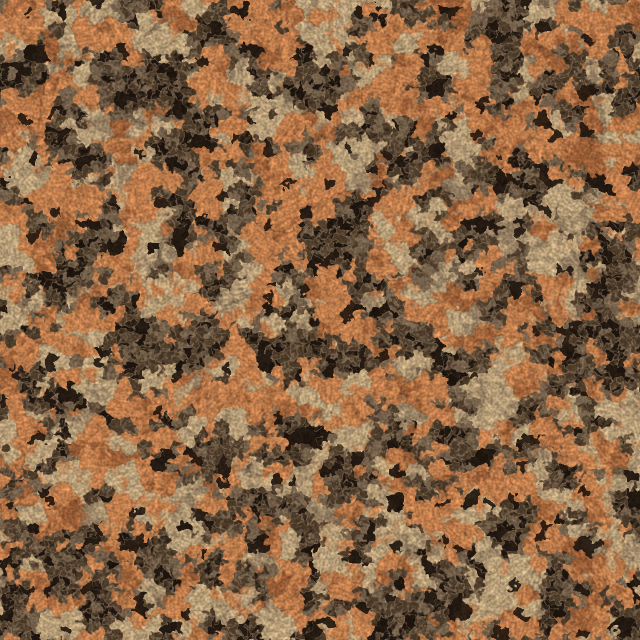
Write a Shadertoy shader that draws this texture.

```glsl
const vec3 AMBER = vec3(0.75, 0.49, 0.30);
const vec3 RUST  = vec3(0.58, 0.35, 0.20);
const vec3 CREAM = vec3(0.72, 0.62, 0.47);
const vec3 ASH   = vec3(0.51, 0.43, 0.34);
const vec3 BROWN = vec3(0.30, 0.23, 0.16);
const vec3 BLACK = vec3(0.11, 0.075, 0.05);

const float CRYSTAL_SCALE = 23.0;  // feldspar crystals across the canvas
const float GRAIN_SCALE = 84.0;    // small grains across the canvas
const float CLUSTER_SCALE = 12.0;  // clusters of dark grains
const float DARK_LEVEL = 0.075;    // higher gives fewer dark grains
const float MICA_LEVEL = 0.37;     // higher gives fewer black flakes
const float PALE_SHARE = 0.36;     // share of cream crystals
const float ROUGHNESS = 0.012;     // raggedness of the outlines
const int SAMPLES = 2;             // antialiasing samples per axis

struct Cell {
    vec2 site;   // position of the nearest seed
    vec2 rnd;    // two random values of the cell
    float edge;  // zero on the border
};

vec2 hash2(vec2 p) {
    vec3 h = fract(p.xyx * vec3(0.1031, 0.1030, 0.0973));
    h += dot(h, h.yzx + 33.33);
    return fract((h.xx + h.yz) * h.zy);
}

float cornerSlope(vec2 corner, vec2 offset) {
    float angle = 6.2832 * hash2(corner + 211.0).x;
    return dot(vec2(cos(angle), sin(angle)), offset);
}

float gradientNoise(vec2 p) {
    vec2 i = floor(p), f = p - i;
    vec2 u = f * f * f * (f * (f * 6.0 - 15.0) + 10.0);
    vec2 e = vec2(1.0, 0.0);
    float low = mix(cornerSlope(i, f), cornerSlope(i + e, f - e), u.x);
    float high = mix(cornerSlope(i + e.yx, f - e.yx), cornerSlope(i + 1.0, f - 1.0), u.x);
    return mix(low, high, u.y);
}

Cell voronoi(vec2 p) {
    vec2 base = floor(p);
    Cell cell = Cell(p, vec2(0.0), 0.0);
    float nearest = 9.0, second = 9.0;
    for (int y = -1; y <= 1; y++)
    for (int x = -1; x <= 1; x++) {
        vec2 id = base + vec2(x, y);
        vec2 site = id + hash2(id + 37.0);
        float d = distance(p, site);
        if (d < nearest) {
            second = nearest;
            nearest = d;
            cell.site = site;
            cell.rnd = hash2(id + 503.0);
        } else {
            second = min(second, d);
        }
    }
    cell.edge = second - nearest;
    return cell;
}

vec2 roughen(vec2 p) {
    vec2 coarse = vec2(gradientNoise(p * 60.0), gradientNoise(p * 60.0 + 91.0));
    vec2 fine = vec2(gradientNoise(p * 160.0 + 17.0), gradientNoise(p * 160.0 + 53.0));
    return p + ROUGHNESS * (coarse + 0.45 * fine);
}

// Orange and cream crystals with stains and cleavage streaks
vec3 feldspar(vec2 p, vec2 q) {
    Cell crystal = voronoi(q * CRYSTAL_SCALE);
    float pale = PALE_SHARE - crystal.rnd.x + 0.55 * gradientNoise(q * 35.0 + 5.0);
    float stain = gradientNoise(q * 18.0 + 7.0) + 0.7 * gradientNoise(q * 75.0 + 29.0)
                + 0.4 * (crystal.rnd.y - 0.5);
    vec3 color = mix(AMBER, RUST, 0.9 * smoothstep(0.0, 0.48, stain));
    vec3 cream = mix(CREAM, ASH, 0.7 * smoothstep(0.1, 0.5, stain));
    color = mix(color, cream, smoothstep(-0.09, 0.09, pale));

    float angle = 6.2832 * crystal.rnd.y;
    vec2 along = vec2(cos(angle), sin(angle));
    vec2 streakPos = vec2(dot(p, along), dot(p, vec2(-along.y, along.x)));
    float streak = gradientNoise(streakPos * vec2(55.0, 230.0));
    float seam = 1.0 - smoothstep(0.0, 0.07, crystal.edge);
    return color * (1.0 + 0.22 * streak - 0.12 * seam);
}

// Brown and black grains with ashen rims
vec3 darkGrain(vec2 p, Cell grain) {
    float mottle = gradientNoise(p * 150.0 + 61.0);
    vec3 color = mix(BLACK, BROWN, smoothstep(0.08, 0.5, grain.rnd.x + 0.4 * mottle));
    float rim = 1.0 - smoothstep(0.02, 0.26, grain.edge + 0.25 * mottle);
    float ashen = smoothstep(0.76, 0.9, grain.rnd.x + 0.2 * mottle);
    color = mix(color, ASH, max(0.72 * rim, 0.75 * ashen));
    float glint = smoothstep(0.36, 0.55, gradientNoise(p * 210.0 + 83.0));
    return mix(color, CREAM, 0.5 * glint);
}

vec3 granite(vec2 p) {
    vec2 q = roughen(p);
    Cell grain = voronoi(q * GRAIN_SCALE);
    vec2 site = grain.site / GRAIN_SCALE;

    // Dark grains gather in clusters and between the crystals
    float gap = 0.3 - voronoi(site * CRYSTAL_SCALE).edge;
    float cluster = 0.9 * gradientNoise(site * CLUSTER_SCALE + 3.0)
                  + 0.6 * gradientNoise(site * 26.0 + 41.0)
                  + 0.3 * (grain.rnd.x - 0.5) + 0.45 * gap;
    float mica = gradientNoise(site * 30.0 + 71.0) + 0.3 * (grain.rnd.y - 0.5)
               + 0.5 * clamp(cluster, -0.3, 0.3);

    vec3 color = cluster > DARK_LEVEL ? darkGrain(p, grain) : feldspar(p, q);
    if (mica > MICA_LEVEL) color = mix(BLACK, color, 0.12);
    float speckle = gradientNoise(p * 240.0 + 13.0) + 0.6 * gradientNoise(p * 100.0 + 19.0);
    return color * (1.0 + 0.3 * speckle);
}

void mainImage(out vec4 fragColor, in vec2 fragCoord) {
    vec3 sum = vec3(0.0);
    for (int y = 0; y < SAMPLES; y++)
    for (int x = 0; x < SAMPLES; x++) {
        vec2 jitter = (vec2(x, y) + 0.5) / float(SAMPLES) - 0.5;
        sum += granite((fragCoord + jitter) / iResolution.y);
    }
    fragColor = vec4(sum / float(SAMPLES * SAMPLES), 1.0);
}
```
